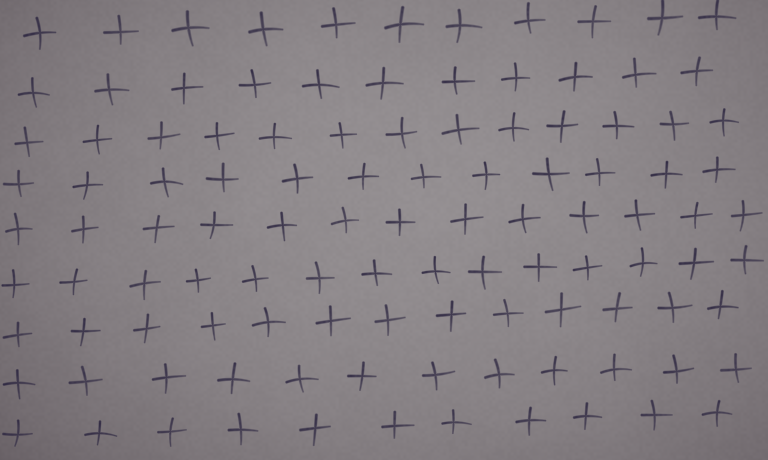
A WebGL 2 fragment shader for this pattern:

```glsl
#version 300 es
precision highp float;
// Nine uneven rows of hand-drawn pen crosses on dim, vignetted grey paper.
// Each row is a sloping guide line with its own count; every cross on it is
// two bent, tapered strokes whose place, lean and length come from a hash.
uniform vec2 u_resolution;
out vec4 outColor;

const int ROWS = 9;
const vec3 PAPER = vec3(0.577, 0.557, 0.567);
const vec3 SHADE = vec3(0.200, 0.212, 0.200);
const vec3 INK = vec3(0.185, 0.160, 0.260);

// Guide lines: left x, right x, left y, right y, in canvas heights
const vec4 GUIDE[ROWS] = vec4[ROWS](
  vec4(0.039, 1.559, 0.057, 0.100), vec4(0.039, 1.600, 0.170, 0.199),
  vec4(0.039, 1.566, 0.275, 0.338), vec4(0.031, 1.618, 0.380, 0.432),
  vec4(0.039, 1.616, 0.502, 0.537), vec4(0.041, 1.559, 0.598, 0.629),
  vec4(0.059, 1.572, 0.692, 0.734), vec4(0.072, 1.515, 0.795, 0.847),
  vec4(0.087, 1.557, 0.930, 0.961));
const int COUNT[ROWS] = int[ROWS](11, 12, 13, 14, 13, 12, 13, 11, 11);

float hash(vec2 p) {
  return fract(sin(dot(p, vec2(127.1, 311.7))) * 43758.5453);
}

// Random value in -1..1 for one trait of one cross
float vary(vec2 id, float trait) {
  return hash(id + trait * vec2(17.3, 5.9)) * 2.0 - 1.0;
}

float noise(vec2 p) {
  vec2 i = floor(p), f = fract(p);
  f = f * f * (3.0 - 2.0 * f);
  return mix(mix(hash(i), hash(i + vec2(1, 0)), f.x),
             mix(hash(i + vec2(0, 1)), hash(i + vec2(1, 1)), f.x), f.y);
}

// Ink coverage of a stroke running from -back to +ahead along an angle
float stroke(vec2 p, float angle, float back, float ahead, float bend, float blur) {
  float c = cos(angle), s = sin(angle);
  p = vec2(c * p.x + s * p.y, c * p.y - s * p.x);
  float x = clamp(p.x, -back, ahead);
  float t = (x + back) / (back + ahead);
  float dist = length(p - vec2(x, bend * x * x));
  float halfWidth = mix(0.0029, 0.0016, t * t);
  return (1.0 - smoothstep(halfWidth - blur, halfWidth + blur, dist)) * mix(1.0, 0.75, t);
}

float cross2(vec2 p, vec2 id, float size, float blur) {
  p /= size;
  float across = stroke(p, 0.07 + 0.09 * vary(id, 1.0),
                        0.030 + 0.005 * vary(id, 2.0),
                        0.037 + 0.007 * vary(id, 3.0),
                        3.0 * vary(id, 4.0) - 1.0, blur);
  float down = stroke(p, -1.56 + 0.16 * vary(id, 5.0),
                      0.031 + 0.005 * vary(id, 6.0),
                      0.031 + 0.006 * vary(id, 7.0),
                      4.0 * vary(id, 8.0), blur);
  return max(across, down);
}

// Centre of a cross: gaps shrink to the right, with a little wander
vec2 centre(vec4 guide, float t, vec2 id) {
  float inner = smoothstep(0.0, 0.06, t) * smoothstep(1.0, 0.94, t);
  float along = t + 0.125 * t * (1.0 - t);
  vec2 wander = vec2(0.013 * inner, 0.005) * vec2(vary(id, 9.0), vary(id, 10.0));
  return vec2(mix(guide.x, guide.y, along), mix(guide.z, guide.w, t)) + wander;
}

float inkCover(vec2 p, float blur) {
  float ink = 0.0;
  for (int row = 0; row < ROWS; row++) {
    vec4 guide = GUIDE[row];
    if (p.y < guide.z - 0.07 || p.y > guide.w + 0.07) continue;
    for (int i = 0; i < COUNT[row]; i++) {
      vec2 id = vec2(float(i), float(row)) + 1.0;
      vec2 q = p - centre(guide, float(i) / float(COUNT[row] - 1), id);
      if (max(abs(q.x), abs(q.y)) > 0.065) continue;
      float size = 0.95 + 0.08 * vary(id, 11.0);
      if (row == ROWS - 1) size *= 1.12;
      ink = max(ink, cross2(q, id, size, blur) * (0.93 + 0.07 * vary(id, 12.0)));
    }
  }
  return ink;
}

// Paper: light falling off from the middle, soft blotches and fine grain
vec3 paper(vec2 p) {
  vec2 d = (p - vec2(0.90, 0.58)) * vec2(0.75, 1.0);
  float blotch = noise(p * 9.0) + 0.5 * noise(p * 28.0) - 0.75;
  float grain = noise(p * 150.0) - 0.5;
  return PAPER - SHADE * dot(d, d) + 0.010 * blotch + 0.016 * grain;
}

void main() {
  vec2 p = gl_FragCoord.xy / u_resolution.y;
  float blur = 0.0008 + 0.6 / u_resolution.y;
  float ink = inkCover(p, blur) * (0.85 + 0.15 * noise(p * 190.0));
  outColor = vec4(mix(paper(p), INK, ink), 1.0);
}
```
